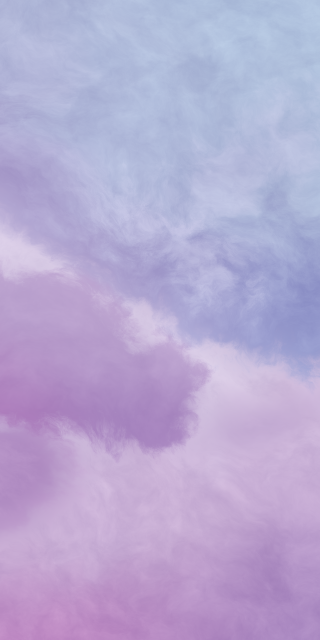
Write a WebGL 1 fragment shader that draws this texture.

```glsl
precision highp float;
uniform vec2 u_resolution;

const vec3 SKY_BLUE = vec3(0.69, 0.76, 0.87);
const vec3 SKY_LAVENDER = vec3(0.69, 0.70, 0.84);
const vec3 BANK_VIOLET = vec3(0.67, 0.62, 0.80);
const vec3 BANK_BLUE = vec3(0.59, 0.61, 0.81);
const vec3 GLOW = vec3(0.85, 0.80, 0.90);
const vec3 VEIL = vec3(0.76, 0.75, 0.88);
const vec3 PALE_PINK = vec3(0.79, 0.69, 0.84);
const vec3 ORCHID = vec3(0.75, 0.54, 0.77);
const vec3 PLUM = vec3(0.66, 0.53, 0.75);
const vec3 MAGENTA = vec3(0.66, 0.46, 0.72);
const vec3 VIOLET = vec3(0.64, 0.50, 0.74);
const vec3 MAUVE = vec3(0.72, 0.62, 0.80);

float hash(vec2 p) {
  return fract(sin(dot(p, vec2(127.1, 311.7))) * 43758.5453);
}

float valueNoise(vec2 p) {
  vec2 i = floor(p);
  vec2 f = fract(p);
  f = f * f * (3.0 - 2.0 * f);
  float low = mix(hash(i), hash(i + vec2(1.0, 0.0)), f.x);
  float high = mix(hash(i + vec2(0.0, 1.0)), hash(i + vec2(1.0, 1.0)), f.x);
  return mix(low, high, f.y);
}

mat2 rotation(float angle) {
  float c = cos(angle);
  float s = sin(angle);
  return mat2(c, s, -s, c);
}

// Fractal noise centred on zero; roughness is the gain per octave.
float fbm(vec2 p, float roughness) {
  float sum = 0.0;
  float amplitude = 0.5;
  mat2 turn = rotation(0.65);
  for (int i = 0; i < 6; i++) {
    sum += amplitude * (valueNoise(p) - 0.5);
    p = turn * p * 2.03 + 17.3;
    amplitude *= roughness;
  }
  return sum;
}

// Coverage of a tilted elliptical cloud; ragged offsets its rim.
float cloud(vec2 p, vec2 centre, vec2 radius, float angle, float softness, float ragged) {
  vec2 q = rotation(-angle) * (p - centre) / radius;
  return smoothstep(0.0, softness, 1.0 - length(q) + ragged);
}

vec3 upperSky(vec2 p, float billow) {
  float blueness = smoothstep(0.1, 1.1, p.x * 0.7 + (p.y - 1.2) * 0.6 + billow * 0.5);
  return mix(SKY_LAVENDER, SKY_BLUE, blueness);
}

vec3 lowerSky(vec2 p, float billow) {
  vec3 floorTint = mix(ORCHID, PLUM, smoothstep(0.1, 1.0, p.x));
  float rise = p.y + billow * 0.35 - 0.2 * smoothstep(0.5, 1.0, p.x);
  vec3 tint = mix(floorTint, PALE_PINK, smoothstep(-0.1, 0.32, rise));
  return mix(tint, GLOW, smoothstep(0.4, 0.9, rise + 0.1 * p.x));
}

void main() {
  vec2 p = gl_FragCoord.xy / u_resolution * vec2(1.0, 2.0);

  // Folded noise: broad billows, ragged wisps and fine tufts
  vec2 fold = vec2(fbm(p * 3.0 + 3.1, 0.52), fbm(p * 3.0 + 41.7, 0.52));
  float billow = fbm(p * 2.2 + fold * 1.2 + 8.0, 0.52);
  float wisp = fbm(rotation(0.4) * p * vec2(6.5, 9.0) + fold * 2.0 + 23.0, 0.62);
  float tuft = fbm(rotation(0.5) * p * vec2(17.0, 23.0) + fold * 4.0 + 61.0, 0.66);
  vec2 w = p + fold * 0.11;
  float ragged = wisp * 0.75 + tuft * 0.3;

  vec3 color = lowerSky(p, billow);

  // Soft shade over the lower right and inside the bright gap
  float haze = cloud(w, vec2(0.85, 0.25), vec2(0.45, 0.22), 0.35, 1.0, wisp * 0.5);
  color = mix(color, PLUM, haze * 0.3);
  float gapShade = cloud(w, vec2(0.8, 0.68), vec2(0.4, 0.16), 0.2, 0.9, ragged * 1.6 - 0.25);
  color = mix(color, MAUVE, gapShade * 0.5);

  // Upper bank, darkest along its slanting lower edge
  float edgeHeight = 1.31 - 0.8 * p.x + 0.32 * p.x * p.x;
  float height = w.y - edgeHeight + ragged * 0.24;
  vec3 bankShade = mix(BANK_VIOLET, BANK_BLUE, smoothstep(0.25, 1.0, p.x));
  float clearing = smoothstep(0.06, 0.5, height + billow * 0.4);
  vec3 bank = mix(bankShade, upperSky(p, billow), clearing);
  color = mix(color, bank, smoothstep(-0.04, 0.09, height));

  // Pale veils and a dusky patch within the bank
  float veil = cloud(w, vec2(0.53, 1.24), vec2(0.36, 0.13), -0.5, 0.8, ragged * 1.6);
  veil += 0.8 * cloud(w, vec2(0.75, 1.48), vec2(0.42, 0.19), 0.5, 0.8, ragged * 1.6);
  veil += 0.5 * cloud(w, vec2(0.1, 1.75), vec2(0.25, 0.2), 0.8, 0.9, ragged * 1.6);
  color = mix(color, VEIL, min(veil * 0.6, 0.8));
  float dusk = cloud(w, vec2(0.0, 1.45), vec2(0.32, 0.2), 0.0, 1.0, wisp * 0.7);
  color = mix(color, BANK_VIOLET, dusk * 0.6);

  // Lower left cloud, joined to the main one
  float puff = cloud(w, vec2(0.0, 0.52), vec2(0.29, 0.23), 0.4, 0.5, ragged * 0.8);
  color = mix(color, mix(MAGENTA, MAUVE, 0.5), puff * 0.8);

  // Main purple cloud, lit above and shaded below
  float body = cloud(w, vec2(0.12, 0.88), vec2(0.53, 0.3), -0.42, 0.3, ragged * 0.7);
  float shoulder = cloud(w, vec2(0.44, 0.77), vec2(0.25, 0.2), -0.25, 0.34, ragged * 0.7);
  body = max(body, shoulder);
  float lift = smoothstep(0.66, 1.08, p.y + 0.18 * p.x + billow * 0.3);
  vec3 underside = mix(MAGENTA, VIOLET, smoothstep(0.0, 0.4, p.x));
  color = mix(color, mix(underside, MAUVE, lift), body * 0.93);

  // Fine tonal texture, calmer inside the main cloud
  float calm = 1.0 - 0.45 * body;
  color += calm * (vec3(0.09, 0.10, 0.07) * wisp + vec3(0.05, 0.055, 0.035) * tuft);
  color += 0.04 * billow;
  gl_FragColor = vec4(clamp(color, 0.0, 1.0), 1.0);
}
```
